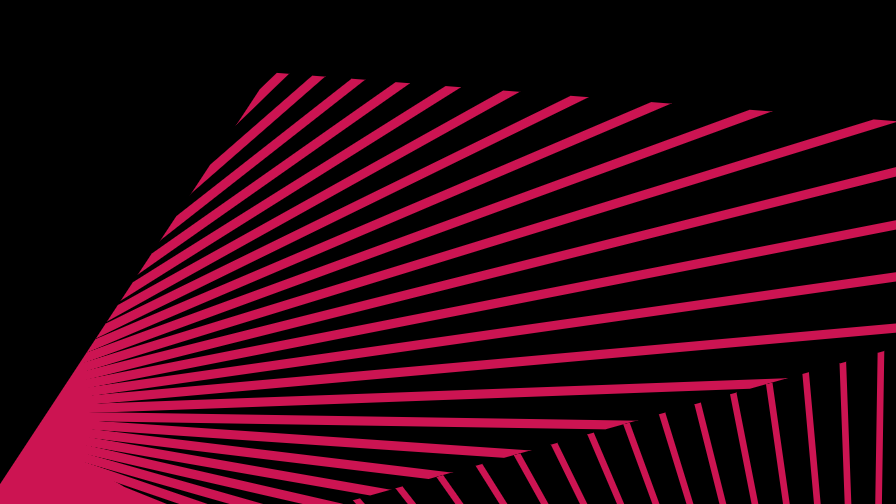
This background is drawn by a WebGL 2 fragment shader. Its source:

```glsl
#version 300 es
precision highp float;

uniform vec2 u_resolution;
out vec4 outColor;

// Lengths are in canvas heights, angles in radians
const vec3 BACKGROUND = vec3(0.0);
const vec3 STRIPE_COLOR = vec3(0.80, 0.08, 0.32);

const float ANGLE_STEP = radians(3.0);
const float ANGLE_PHASE = radians(2.1);

const vec2 WIDE_APEX = vec2(-0.1366, 0.1782);
const float WIDE_HALF_WIDTH = 0.0091;
const vec2 STEEP_APEX = vec2(1.725, -1.1574);
const float STEEP_HALF_WIDTH = 0.0066;

// Edges: a point on the line, then its slope
const vec3 LEFT_EDGE = vec3(0.0, 0.0394, 1.52);
const vec3 TOP_EDGE = vec3(0.5648, 0.8542, -0.078);
const vec3 LOWER_EDGE = vec3(1.5556, 0.2477, 0.281);
const vec3 HEEL_EDGE = vec3(0.1991, 0.0625, -0.6);

// Signed distance to a sloped line, positive above it
float heightAbove(vec2 p, vec3 edge) {
    vec2 d = p - edge.xy;
    return (d.y - edge.z * d.x) / sqrt(1.0 + edge.z * edge.z);
}

// Signed distance to the nearest stripe of a fan around an apex
float fanDistance(vec2 p, vec2 apex, float halfWidth) {
    vec2 d = p - apex;
    float turn = (atan(d.y, d.x) - ANGLE_PHASE) / ANGLE_STEP;
    float offset = (fract(turn + 0.5) - 0.5) * ANGLE_STEP;
    return length(d) * abs(sin(offset)) - halfWidth;
}

void main() {
    vec2 p = gl_FragCoord.xy / u_resolution.y;
    float pixel = 1.0 / u_resolution.y;
    float lower = heightAbove(p, LOWER_EDGE);

    // Wide fan with a solid heel, cut by three edges
    float wide = fanDistance(p, WIDE_APEX, WIDE_HALF_WIDTH);
    wide = min(wide, heightAbove(p, HEEL_EDGE));
    wide = max(wide, max(heightAbove(p, LEFT_EDGE), heightAbove(p, TOP_EDGE)));
    wide = max(wide, -lower);

    // Steep fan below the lower edge
    float steep = max(fanDistance(p, STEEP_APEX, STEEP_HALF_WIDTH), lower);

    // The left edge also bounds the steep fan's far side
    steep = max(steep, heightAbove(p, LEFT_EDGE));

    float coverage = clamp(0.5 - min(wide, steep) / pixel, 0.0, 1.0);
    outColor = vec4(mix(BACKGROUND, STRIPE_COLOR, coverage), 1.0);
}
```
